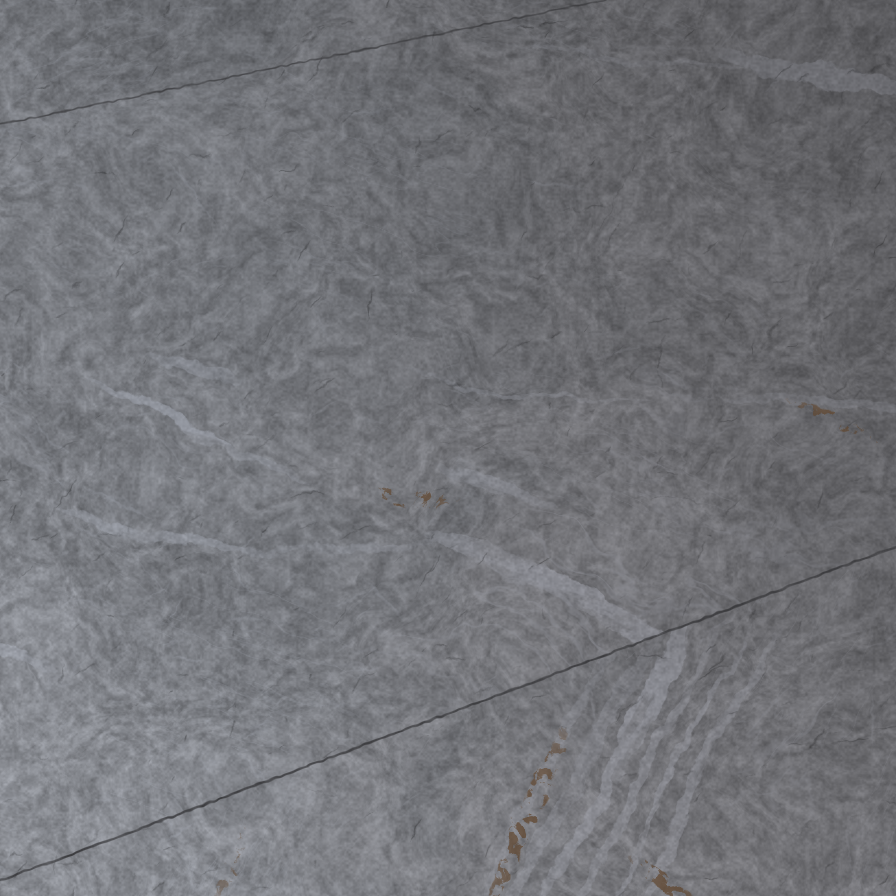
A three.js fragment shader for this texture:

```glsl
varying vec2 vUv;

const vec3 STONE_COOL = vec3(0.975, 0.995, 1.04);
const vec3 STONE_GREY = vec3(0.99, 0.99, 1.025);
const vec3 VEIN_TINT = vec3(1.25, 1.26, 1.28);
const vec3 RUST = vec3(0.38, 0.28, 0.19);
const vec3 JOINT = vec3(0.20, 0.20, 0.21);
const vec2 LOW_JOINT = vec2(0.017, 0.373);   // height at left, slope
const vec2 HIGH_JOINT = vec2(0.861, 0.206);
const float MIDDLE_FLOW = -0.34;             // grain angle of each slab
const float LOW_FLOW = 1.08;
const float TOP_FLOW = 0.22;
const float GRAIN = 0.42;
const float SPECK = 0.11;
const float SOFT = 0.0012;

float hash(vec2 p) {
  return fract(sin(dot(p, vec2(127.1, 311.7))) * 43758.5453);
}
float noise(vec2 p) {
  vec2 i = floor(p), f = fract(p);
  f = f * f * (3.0 - 2.0 * f);
  return mix(mix(hash(i), hash(i + vec2(1.0, 0.0)), f.x),
             mix(hash(i + vec2(0.0, 1.0)), hash(i + 1.0), f.x), f.y);
}
float fbm(vec2 p) {
  float sum = 0.0, amp = 0.5;
  for (int i = 0; i < 5; i++) {
    sum += amp * noise(p);
    p = mat2(1.6, 1.2, -1.2, 1.6) * p + 7.3;
    amp *= 0.5;
  }
  return sum;
}
// Tapered stroke from a to b
float vein(vec2 p, vec2 a, vec2 b, float width) {
  vec2 d = b - a;
  float t = clamp(dot(p - a, d) / dot(d, d), 0.0, 1.0);
  float taper = sqrt(4.0 * t * (1.0 - t)), r = width * taper;
  return taper * (1.0 - smoothstep(r - SOFT, r + SOFT, length(p - a - d * t)));
}
// Short random strokes, one per occupied cell
float flecks(vec2 p, float cells, float density, float angle, float width) {
  float cover = 0.0;
  for (int i = 0; i < 9; i++) {
    float k = float(i);
    vec2 c = floor(p * cells) + vec2(mod(k, 3.0), floor(k / 3.0)) - 1.0;
    float a = angle + (hash(c + 3.1) - 0.5) * 1.4;
    vec2 h = vec2(cos(a), sin(a)) * mix(0.1, 0.55, hash(c + 5.7));
    vec2 m = c + vec2(hash(c + 1.3), hash(c + 8.9));
    float s = vein(p, (m - h) / cells, (m + h) / cells, width);
    cover = max(cover, s * step(hash(c + 2.2), density) * mix(0.3, 1.0, hash(c + 4.4)));
  }
  return cover;
}
// Thin wandering filaments along the grain
float wisps(vec2 p, float scale) {
  float ridge = abs(fbm(p * vec2(scale * 0.3, scale)) - 0.48);
  return (1.0 - smoothstep(0.0, 0.03, ridge)) * smoothstep(0.4, 0.6, fbm(p * 6.0 + 9.0));
}
float stain(vec2 p, vec2 a, vec2 b, float width) {
  return vein(p, a, b, width) * smoothstep(0.49, 0.6, fbm(p * 110.0));
}

void main() {
  vec2 p = vUv;
  float lowEdge = p.y - LOW_JOINT.x - LOW_JOINT.y * p.x;
  float highEdge = p.y - HIGH_JOINT.x - HIGH_JOINT.y * p.x;
  float low = 1.0 - smoothstep(-SOFT, SOFT, lowEdge), top = smoothstep(-SOFT, SOFT, highEdge);
  float flow = lowEdge < 0.0 ? LOW_FLOW : (highEdge > 0.0 ? TOP_FLOW : MIDDLE_FLOW);
  float c = cos(flow), s = sin(flow);
  vec2 g = vec2(c * p.x + s * p.y, c * p.y - s * p.x) + flow * 3.0;
  vec2 bend = vec2(fbm(p * 7.0), fbm(p * 7.0 + 31.0)) - 0.48;
  vec2 rough = vec2(fbm(p * 60.0), fbm(p * 60.0 + 17.0)) - 0.48;
  vec2 w = p + bend * 0.045 + rough * 0.014;
  // Stone body and room light
  float light = 0.542 - 0.105 * p.x - 0.08 * p.y + 0.03 * exp(-9.0 * dot(p, p));
  float cloud = fbm(g * vec2(7.0, 11.0) + bend * 4.0) - 0.48;
  float grain = fbm(p * 85.0 + bend * 12.0) - 0.48;
  float speck = noise(p * 240.0) + noise(p * 410.0) - 1.0;
  vec3 base = light * mix(STONE_COOL, STONE_GREY, smoothstep(0.2, 0.8, p.x + 0.3 * cloud));
  vec3 col = base * (1.0 + 0.2 * cloud + GRAIN * grain + SPECK * speck);
  // Fine pale threads, densest beside the main veins
  float band = exp(-30.0 * pow(p.y - 0.64 + 0.42 * p.x, 2.0));
  float threads = (0.3 + 0.5 * band) * wisps(g + bend * 0.1, 18.0) + 0.4 * wisps(g + 4.0, 42.0);
  threads += 0.7 * flecks(w, 12.0, 0.4, flow, 0.0014) + 0.5 * flecks(w + 0.7, 34.0, 0.6, 0.3, 0.0012);
  col = mix(col, base * VEIN_TINT, clamp(threads, 0.0, 1.0) * 0.5);
  // Main veins of the middle slab
  float v = vein(w, vec2(0.47, 0.41), vec2(0.80, 0.27), 0.014);
  v = max(v, vein(w, vec2(0.10, 0.585), vec2(0.35, 0.465), 0.005));
  v = max(v, 0.65 * vein(w, vec2(0.06, 0.435), vec2(0.32, 0.385), 0.006));
  v = max(v, 0.5 * vein(w, vec2(0.28, 0.39), vec2(0.53, 0.40), 0.004));
  v = max(v, 0.6 * vein(w, vec2(0.43, 0.59), vec2(0.72, 0.545), 0.003));
  v = max(v, 0.7 * vein(w, vec2(0.80, 0.555), vec2(1.06, 0.54), 0.006));
  v = max(v, 0.7 * vein(w, vec2(0.48, 0.485), vec2(0.62, 0.42), 0.008));
  v = max(v, 0.6 * vein(w, vec2(0.17, 0.607), vec2(0.28, 0.585), 0.007));
  v = max(v, 0.6 * vein(w, vec2(-0.06, 0.29), vec2(0.06, 0.25), 0.006));
  v = max(v, 0.8 * vein(w, vec2(0.80, 0.945), vec2(1.08, 0.875), 0.010));
  v = max(v, 0.5 * vein(w, vec2(0.53, 0.955), vec2(0.86, 0.925), 0.003));
  v *= (1.0 - low) * (1.0 - top);
  // Steep fan of veins in the lower slab
  float fan = vein(w, vec2(0.77, 0.33), vec2(0.69, 0.13), 0.014);
  for (float k = 0.0; k < 6.0; k++) {
    vec2 foot = vec2(0.51 + 0.035 * k, -0.06);
    float strand = vein(w, foot, foot + vec2(0.20, 0.38), 0.003 + 0.006 * hash(vec2(k, 6.0)));
    fan = max(fan, strand * mix(0.4, 0.85, hash(vec2(k, 2.0))));
  }
  v = max(v, fan * low) * mix(0.45, 1.0, smoothstep(0.3, 0.48, fbm(g * vec2(16.0, 75.0))));
  col = mix(col, base * VEIN_TINT * (1.0 + 0.1 * speck), v * 0.85);
  // Short dark cracks
  float crack = 0.8 * flecks(w + 0.37, 13.0, 0.22, 0.9, 0.0009) + 0.7 * flecks(w + 0.1, 30.0, 0.4, 0.6, 0.0009);
  crack *= smoothstep(0.36, 0.5, fbm(p * 70.0 + 5.0));
  col *= 1.0 - 0.36 * clamp(crack, 0.0, 1.0);
  // Rust deposits
  float rust = stain(w, vec2(0.54, -0.03), vec2(0.64, 0.19), 0.010);
  rust = max(rust, stain(w, vec2(0.41, 0.465), vec2(0.51, 0.44), 0.010));
  rust = max(rust, stain(w, vec2(0.87, 0.55), vec2(0.98, 0.505), 0.007));
  rust = max(rust, stain(w, vec2(0.70, 0.05), vec2(0.78, -0.02), 0.011));
  rust = max(rust, 0.7 * stain(w, vec2(0.24, 0.0), vec2(0.275, 0.09), 0.006));
  col = mix(col, RUST, rust * 0.75);
  // Joints with chipped edges
  float chip = 0.0022 * (noise(p * 150.0) - 0.5);
  float line = 0.9 - 0.9 * smoothstep(0.0004, 0.0024, abs(lowEdge + chip));
  line = max(line, 0.75 - 0.75 * smoothstep(0.0, 0.002, abs(highEdge + chip)));
  gl_FragColor = vec4(mix(col, JOINT, line * (0.6 + 0.4 * noise(p * 110.0))), 1.0);
}
```
